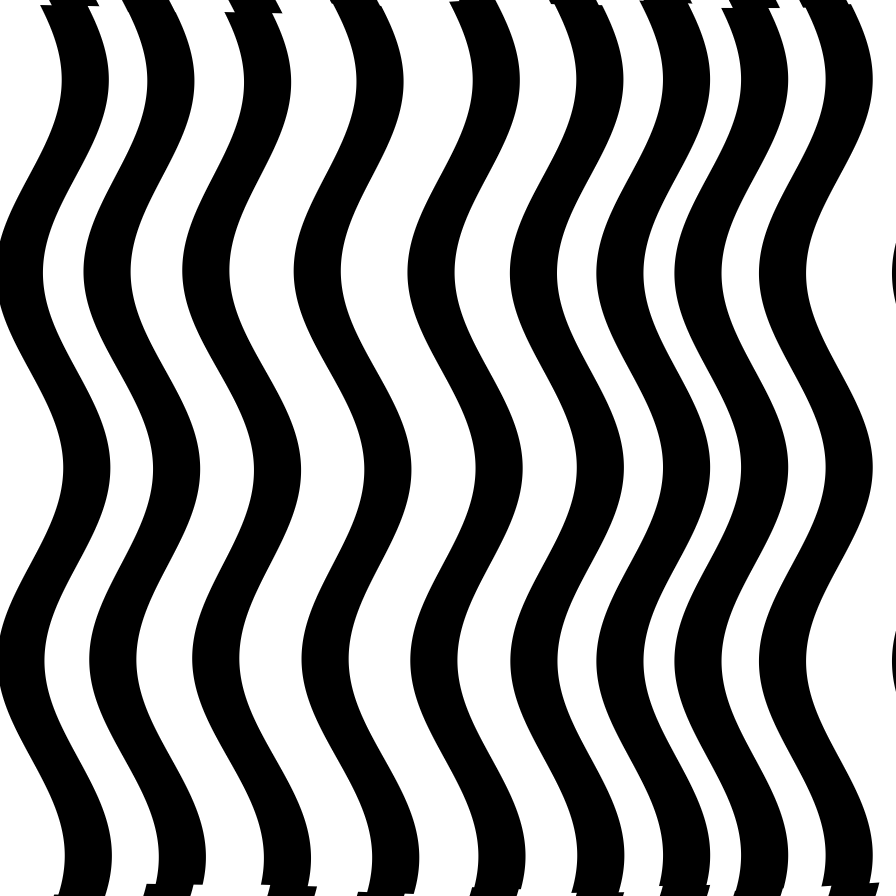
Reproduce this pattern procedurally as a WebGL 1 fragment shader.

```glsl
precision highp float;
// Black vertical wavy stripes on white, unevenly spaced, with broken seams at the top and bottom.

uniform vec2 u_resolution;

const float TAU = 6.2831853;
const vec3 PAPER = vec3(1.0);
const vec3 INK = vec3(0.0);

const int STRIPES = 10;
const float HALF_WIDTH = 0.0263;   // measured horizontally
const float AMPLITUDE = 0.0372;
const float WAVELENGTH = 0.433;
const float CREST_Y = 0.4785;      // height of one rightmost bend

const float FIRST_X = 0.0703;
const float SPACING = 0.1081;
const float BUNCHING = 0.0221;     // slow unevenness of the gaps
const float BUNCH_PERIOD = 7.1;
const float RIPPLE = 0.0039;       // finer unevenness of the gaps
const float RIPPLE_PERIOD = 5.5;
const float LAST_GAP = 0.035;      // extra room before the last stripe

const float LEAN = 0.026;          // rightward drift down the canvas
const float LEAN_STRIPE = 2.2;     // stripe that leans the most
const float LEAN_SPREAD = 1.6;

const float SEAM_HEIGHT = 0.017;
const float SEAM_SHIFT = 0.028;
const float SEAM_TILT = 0.15;

float hash(vec2 p) {
  return fract(sin(dot(p, vec2(127.1, 311.7))) * 43758.5453);
}

// Mean horizontal position of a stripe
float stripeBase(float i) {
  float bunch = BUNCHING * cos(TAU * (i - 1.0) / BUNCH_PERIOD);
  float ripple = RIPPLE * cos(TAU * (i - 0.5) / RIPPLE_PERIOD);
  return FIRST_X + SPACING * i - bunch + ripple + LAST_GAP * step(8.5, i);
}

float stripeLean(float i, float y) {
  float d = (i - LEAN_STRIPE) / LEAN_SPREAD;
  return LEAN * exp(-d * d) * (0.5 - y);
}

// Antialiased coverage of a band at horizontal offset dx from its centre
float band(float dx, float softness) {
  return clamp(0.5 + (HALF_WIDTH - abs(dx)) / softness, 0.0, 1.0);
}

void main() {
  vec2 uv = gl_FragCoord.xy / u_resolution;
  float pixel = 1.0 / min(u_resolution.x, u_resolution.y);

  // Shared wave and the edge softness along its slope
  float phase = TAU * (uv.y - CREST_Y) / WAVELENGTH;
  float wave = AMPLITUDE * cos(phase);
  float slope = AMPLITUDE * TAU / WAVELENGTH * sin(phase);
  float softness = pixel * sqrt(1.0 + slope * slope);

  float side = step(0.5, uv.y);
  float borderDistance = min(uv.y, 1.0 - uv.y);

  float ink = 0.0;
  for (int n = 0; n < STRIPES; n++) {
    float i = float(n);
    float dx = uv.x - stripeBase(i) - stripeLean(i, uv.y) - wave;

    // Beyond a slightly tilted seam the stripe end slips sideways
    float height = SEAM_HEIGHT * hash(vec2(i, side + 3.0));
    float tilt = SEAM_TILT * (hash(vec2(i, side + 7.0)) - 0.5) * dx;
    float shift = SEAM_SHIFT * (hash(vec2(i, side + 11.0)) - 0.5);
    float slipped = clamp(0.5 + (height + tilt - borderDistance) / pixel, 0.0, 1.0);

    float cover = mix(band(dx, softness), band(dx - shift, softness), slipped);
    ink = max(ink, cover);
  }

  gl_FragColor = vec4(mix(PAPER, INK, ink), 1.0);
}
```
